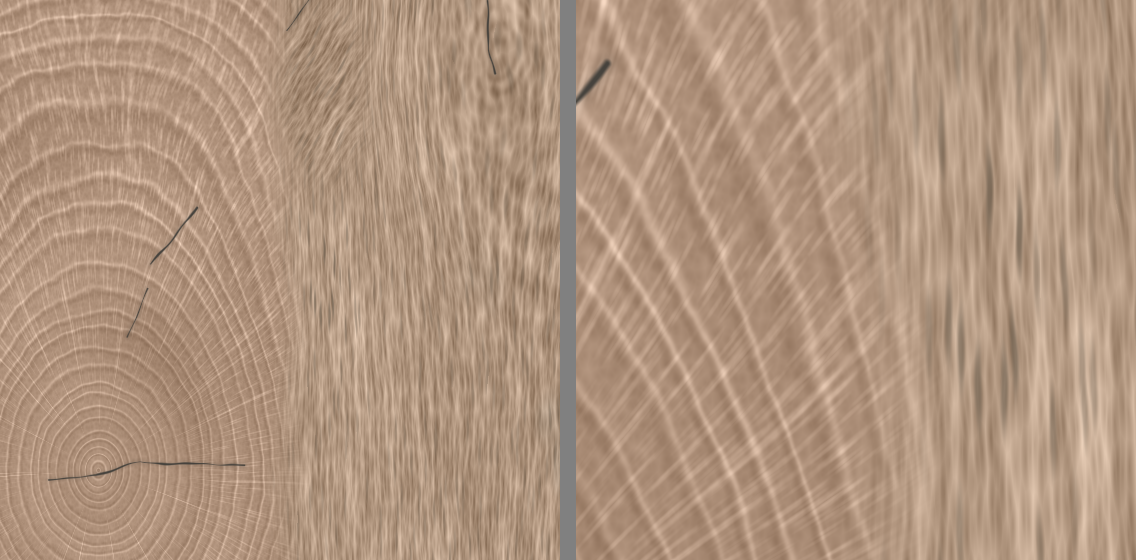
Left: the whole. Right: its middle third, enlarged.
A WebGL 2 fragment shader for this texture:

```glsl
#version 300 es
precision highp float;
// Sawn oak: end-grain growth rings with rays and cracks, beside long grain flowing round a knot.
uniform vec2 u_resolution;
out vec4 fragColor;

float hash(vec2 p) {
  return fract(sin(dot(p, vec2(127.1, 311.7))) * 43758.5);
}

// Cellular noise: x = distance to the nearest point, y = random value of its cell
vec2 cellular(vec2 p) {
  vec2 nearest = vec2(8.0, 0.0);
  for (int y = -1; y <= 1; y++) {
    for (int x = -1; x <= 1; x++) {
      vec2 cell = floor(p) + vec2(x, y);
      float d = distance(p, cell + vec2(hash(cell), hash(cell + 17.0)));
      if (d < nearest.x) nearest = vec2(d, hash(cell + 41.0));
    }
  }
  return nearest;
}

// Layered sines, about -1 to 1
float waves(vec2 p) {
  return (sin(p.x + 1.7 * sin(p.y * 0.8)) + 0.5 * sin(p.x * 2.3 + p.y * 1.9 + 1.0)
    + 0.25 * sin(p.y * 4.1 - p.x * 3.7)) / 1.75;
}

float bump(vec2 p, vec2 center, vec2 size) {
  vec2 q = (p - center) / size;
  return exp(-dot(q, q));
}

// Soft dash around each cell point
float dashes(vec2 p, float size) {
  return 1.0 - smoothstep(size * 0.2, size, cellular(p).x);
}

// Fine streaks, x across and y along the grain
float fibre(vec2 p) {
  return 0.5 * cellular(p * vec2(125.0, 7.0)).x + 0.35 * cellular(p * vec2(230.0, 30.0) + 5.0).x
    + 0.2 * cellular(p * vec2(45.0, 2.5) + 9.0).x - 0.52;
}

// Sparse dark pores
float pores(vec2 p) {
  vec2 c = cellular(p * vec2(100.0, 9.0) + 3.0);
  return (1.0 - smoothstep(0.08, 0.34, c.x)) * smoothstep(0.3, 0.6, c.y);
}

float endGrain(vec2 p) {
  vec2 d = p - vec2(0.176, 0.16);
  float reach = length(d);
  float squash = mix(0.8, 0.52, smoothstep(0.0, 0.8, d.y));
  float roundness = mix(2.0, 2.6, smoothstep(0.1, 0.7, d.y));
  float r = pow(dot(pow(abs(d * vec2(1.0, squash)), vec2(roundness)), vec2(1.0)), 1.0 / roundness);
  r += (0.003 * waves(p * 17.0) + 0.0014 * waves(p * 65.0)) * smoothstep(0.0, 0.12, r);

  // Growth rings, tighter towards the pith
  float phase = 46.0 * r + 4.0 * (1.0 - exp(-r * 20.0));
  phase += 0.25 * waves(vec2(phase * 1.3, 2.0));
  float t = fract(phase) - 0.5;
  float strength = 0.65 + 0.35 * hash(vec2(floor(phase), 4.0)) + 0.25 * waves(p * 13.0 + 2.0);
  float tone = 0.115 * strength * exp(-t * t / 0.009) - 0.05 * exp(-pow(t + 0.25, 2.0) / 0.02);

  // Rays: short fine ones and a few long ones
  float angle = atan(d.x, d.y) + 0.02 * waves(p * 9.0);
  float rays = 0.07 * dashes(vec2(angle * 45.0, reach * 9.0), 0.34) * smoothstep(0.06, 0.3, reach);
  rays += 0.07 * dashes(vec2(angle * 90.0, reach * 24.0) + 7.0, 0.42) * smoothstep(0.2, 0.5, reach);
  rays += 0.09 * dashes(vec2(angle * 16.0, reach * 0.9) + 31.0, 0.15) * smoothstep(0.03, 0.15, reach);

  float mottle = cellular(p * 85.0).x + cellular(p * vec2(190.0, 130.0)).x - 1.0;
  return tone + rays + 0.042 * mottle + 0.017 * waves(p * 7.0) + 0.012 * sin(phase * 0.9)
    - 0.03 * bump(p, vec2(0.3, 0.38), vec2(0.13, 0.15)) - 0.025;
}

// Darkness of the cracks, each a segment from xy to zw
float cracks(vec2 p) {
  const vec4 segments[8] = vec4[8](
    vec4(0.09, 0.142, 0.17, 0.15), vec4(0.17, 0.15, 0.25, 0.176),
    vec4(0.25, 0.176, 0.435, 0.167), vec4(0.27, 0.53, 0.35, 0.63),
    vec4(0.228, 0.40, 0.264, 0.483), vec4(0.515, 0.948, 0.553, 1.0),
    vec4(0.869, 1.0, 0.874, 0.91), vec4(0.874, 0.91, 0.884, 0.87));
  float nearest = 1.0;
  vec2 q = p + 0.003 * vec2(waves(p * 30.0), waves(p.yx * 34.0));
  for (int i = 0; i < 8; i++) {
    vec2 a = q - segments[i].xy, b = segments[i].zw - segments[i].xy;
    nearest = min(nearest, length(a - b * clamp(dot(a, b) / dot(b, b), 0.0, 1.0)));
  }
  float width = 0.0012 + 0.0011 * waves(p * 45.0);
  return 0.85 * (1.0 - smoothstep(width - 0.0015, width + 0.0016, nearest))
    + 0.12 * exp(-nearest * nearest / 0.00003);
}

void main() {
  vec2 p = gl_FragCoord.xy / u_resolution;

  // Long grain, parted by the knot
  vec2 k = p - vec2(0.89, 0.91);
  float parting = exp(-dot(k * k, vec2(1.0, 0.3)) / 0.04);
  vec2 grain = vec2(k.x * (1.0 - 0.72 * parting) + 0.005 * waves(p * vec2(9.0, 7.0))
    + 0.0012 * waves(p * vec2(50.0, 35.0)), p.y);

  // Slanted, feathery grain at the top of the seam
  float feather = bump(p, vec2(0.575, 0.84), vec2(0.085, 0.17));
  vec2 slant = vec2(dot(p, vec2(0.87, -0.5)) * 0.9 + 0.004 * waves(p * 22.0), dot(p, vec2(0.5, 0.87)) * 1.6);
  float blend = smoothstep(0.1, 0.7, feather);
  float tone = 0.43 * mix(fibre(grain), fibre(slant), blend) + 0.026 * waves(p * vec2(11.0, 5.0))
    - 0.03 * feather;

  // Knot rings and the curved figure below it
  float knotRadius = length(k * vec2(1.0, 0.65)) + 0.004 * waves(p * 40.0);
  tone += (0.035 * sin(knotRadius * 350.0) - 0.02) * (1.0 - smoothstep(0.03, 0.1, knotRadius));
  float arch = p.y - 8.0 * pow(p.x - 0.98, 2.0) + 0.012 * waves(p * 16.0);
  tone += 0.05 * sin(arch * 75.0) * bump(p, vec2(0.97, 0.58), vec2(0.1, 0.2));

  float longGrain = smoothstep(0.47, 0.56, p.x + 0.022 * waves(p * 14.0) + 0.03 * smoothstep(0.6, 1.0, p.y));
  tone = mix(endGrain(p), tone + 0.026, longGrain);
  vec3 color = vec3(0.706, 0.597, 0.508) + tone + mix(vec3(0.004, -0.004, -0.003), vec3(-0.002, 0.002, 0.0), longGrain);

  // Grey pores, denser along the seam and in the curved figure
  float stain = bump(p, vec2(0.585, 0.51), vec2(0.045, 0.17)) + bump(p, vec2(0.59, 0.91), vec2(0.03, 0.05))
    + 0.5 * bump(p, vec2(0.9, 0.53), vec2(0.025, 0.05));
  float poreMask = mix(pores(grain), pores(slant), blend) * longGrain;
  color = mix(color, vec3(0.39, 0.34, 0.28), poreMask * (0.27 + 0.35 * min(stain, 1.0)));
  float cool = smoothstep(0.1, 0.8, waves(p * vec2(18.0, 9.0))) * smoothstep(0.75, 0.95, p.x);
  color -= cool * (1.0 - smoothstep(0.4, 0.65, p.y)) * vec3(0.04, 0.02, 0.01);

  fragColor = vec4(mix(color, vec3(0.26, 0.25, 0.23), cracks(p)), 1.0);
}
```
